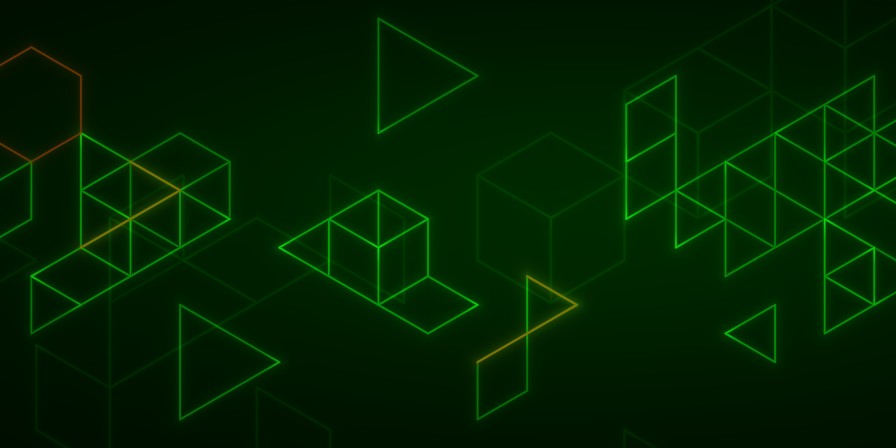
Write a Shadertoy shader that draws this background.

```glsl
const float TAU = 6.28319;

float hash(vec2 p) {
    return fract(sin(dot(p, vec2(127.1, 311.7))) * 43758.5);
}

vec2 hexDirection(float k) {
    float angle = TAU * (k + 0.5) / 6.0;
    return vec2(cos(angle), sin(angle));
}

float segment(vec2 p, vec2 a, vec2 b) {
    vec2 ab = b - a;
    return length(p - a - ab * clamp(dot(p - a, ab) / dot(ab, ab), 0.0, 1.0));
}

float triangle(vec2 p, vec2 u, vec2 v) {
    return min(segment(p, vec2(0.0), u), min(segment(p, u, v), segment(p, v, vec2(0.0))));
}

float rhombus(vec2 p, vec2 u, vec2 v) {
    float nearSides = min(segment(p, vec2(0.0), u), segment(p, vec2(0.0), v));
    return min(nearSides, min(segment(p, u, u + v), segment(p, v, u + v)));
}

float cube(vec2 p, float edge) {
    float d = 1e3;
    for (float k = 0.0; k < 6.0; k += 2.0)
        d = min(d, rhombus(p, edge * hexDirection(k), edge * hexDirection(k + 2.0)));
    return d;
}

float hexagon(vec2 p, float edge) {
    p = abs(p);
    return abs(max(p.x, 0.5 * p.x + 0.866 * p.y) - 0.866 * edge);
}

float shape(vec2 p, float edge, float kind, float turn) {
    vec2 u = edge * hexDirection(turn);
    vec2 v = edge * hexDirection(turn + 1.0);
    if (kind < 0.42) return rhombus(p, u, v);
    if (kind < 0.64) return triangle(p, u, v);
    if (kind < 0.76) return triangle(p, 2.0 * u, 2.0 * v);
    return cube(p, edge);
}

vec2 latticePoint(vec2 id, float edge) {
    return edge * vec2(0.866 * id.x, 0.5 * id.x + id.y);
}

float neonLine(float d, float halfWidth, float pixel) {
    float core = 1.0 - smoothstep(halfWidth - 0.75 * pixel, halfWidth + 0.75 * pixel, d);
    return 0.78 * core + 0.24 * exp(-d / 0.011);
}

// Scattered outlines on a triangular lattice, denser inside a horizontal band
float outlines(vec2 p, float edge, float seed, float density, float stray, float halfWidth, float pixel) {
    float light = 0.0;
    float column = round(p.x / (0.866 * edge));
    for (float i = -2.0; i <= 2.0; i++) {
        float x = column + i;
        float row = round(p.y / edge - 0.5 * x);
        for (float j = -2.0; j <= 2.0; j++) {
            vec2 id = vec2(x, row + j);
            vec2 anchor = latticePoint(id, edge);
            float band = 1.0 - smoothstep(0.14, 0.34, abs(anchor.y - 0.48));
            if (hash(id + seed) > stray + density * band) continue;

            vec2 q = p - anchor;
            float turn = floor(6.0 * hash(id + seed + 17.3));
            float d = shape(q, edge, hash(id + seed + 5.7), turn);
            float power = mix(0.65, 1.0, hash(id + seed + 31.9));
            float node = 1.0 + 0.5 * exp(-dot(q, q) / 0.0008);
            light = max(light, power * node * neonLine(d, halfWidth, pixel));
        }
    }
    return light;
}

// Bent line with one short and one long arm
float chevron(vec2 p, float edge, float turn) {
    float shortArm = segment(p, vec2(0.0), edge * hexDirection(turn));
    float longArm = segment(p, vec2(0.0), 2.0 * edge * hexDirection(turn + 1.0));
    return min(shortArm, longArm);
}

void mainImage(out vec4 fragColor, in vec2 fragCoord) {
    vec2 p = fragCoord / iResolution.y;
    float pixel = 1.0 / iResolution.y;
    const float EDGE = 0.1278;
    const vec3 NEON = vec3(0.025, 0.5, 0.03);
    const vec3 GOLD = vec3(0.52, 0.43, 0.02);
    const vec3 ORANGE = vec3(0.46, 0.22, 0.02);

    // Dark green backdrop
    vec2 spread = (p - vec2(1.3, 0.53)) / vec2(1.25, 0.45);
    vec3 color = vec3(0.0, 0.045 + 0.115 * exp(-dot(spread, spread)), 0.0);

    // Faint large outlines behind the bright ones
    float faint = outlines(p - vec2(0.081, 0.04), 0.1895, 43.0, 0.1, 0.12, 0.003, pixel);
    color.g += 0.075 * faint;

    vec2 q = p - vec2(0.07, 0.0);
    color += NEON * outlines(q, EDGE, 11.0, 0.3, 0.035, 0.0022, pixel);

    // Warm accents
    float gold = min(chevron(q - latticePoint(vec2(3.0, 3.0), EDGE), EDGE, 2.0),
                     chevron(q - latticePoint(vec2(11.0, -3.0), EDGE), EDGE, 2.0));
    float orange = hexagon(q - latticePoint(vec2(0.0, 6.0), EDGE), EDGE);
    color = mix(color, GOLD, neonLine(gold, 0.0022, pixel));
    color = mix(color, ORANGE, 0.85 * neonLine(orange, 0.0022, pixel));

    fragColor = vec4(color, 1.0);
}
```
